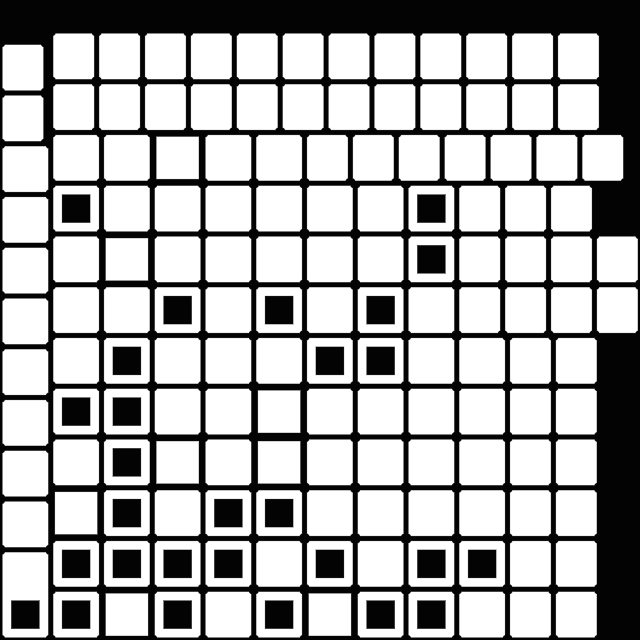
This pattern is drawn by a WebGL 2 fragment shader. Its source:

```glsl
#version 300 es
precision highp float;

uniform vec2 u_resolution;
out vec4 fragColor;

const vec3 INK = vec3(0.01);
const vec3 PAPER = vec3(1.0);
const float ROWS = 12.0;
const float PITCH = 0.0793;         // wide cell, also the row height
const float NARROW_PITCH = 0.0717;
const float GAP = 0.0078;
const float JOINT_RADIUS = 0.0087;
const float MARK_HALF = 0.0221;
const float INSET = 0.0026;
const float COLUMN_DROP = 0.0176;   // downward shift of the left column
const float FAR = 1.0;

float hash(vec2 p) {
    return fract(sin(dot(p, vec2(127.1, 311.7))) * 43758.5453);
}

float boxDistance(vec2 p, vec2 halfSize) {
    vec2 q = abs(p) - halfSize;
    return length(max(q, 0.0)) + min(max(q.x, q.y), 0.0);
}

// Tile with its corners bitten off by round joints
float tileDistance(vec2 p, vec2 cell, float inset) {
    vec2 halfSize = 0.5 * (cell - GAP) - inset;
    float joint = JOINT_RADIUS - length(abs(p) - 0.5 * cell);
    return max(boxDistance(p, halfSize), joint);
}

float markedTile(vec2 p, vec2 cell, float inset, bool marked) {
    float tile = tileDistance(p, cell, inset);
    return marked ? max(tile, -boxDistance(p, vec2(MARK_HALF))) : tile;
}

float wideCount(float row) {
    return row < 6.0 ? 9.0 : row < 9.0 ? 8.0 : row < 10.0 ? 5.0 : 0.0;
}

float tileCount(float row) {
    return row < 6.0 || row == 8.0 ? 11.0 : 12.0;
}

// Rows of wide tiles followed by narrow ones
float gridDistance(vec2 p) {
    float row = floor(p.y / PITCH);
    if (row >= ROWS) return FAR;
    float wide = wideCount(row);
    float wideEnd = wide * PITCH;
    bool isWide = p.x < wideEnd;
    float start = isWide ? 0.0 : wideEnd;
    float width = isWide ? PITCH : NARROW_PITCH;
    float step = floor((p.x - start) / width);
    float column = step + (isWide ? 0.0 : wide);
    if (column >= tileCount(row)) return FAR;

    vec2 id = vec2(column, row);
    vec2 cell = vec2(width, PITCH);
    vec2 center = vec2(start, 0.0) + (vec2(step, row) + 0.5) * cell;
    bool marked = isWide && hash(id + 3.0) < mix(0.5, 0.16, row / 9.0);
    bool shrunk = isWide && !marked && hash(id + 41.0) < 0.13;
    return markedTile(p - center, cell, shrunk ? INSET : 0.0, marked);
}

// Lowered column whose second tile overlaps the marked bottom one
float columnDistance(vec2 p) {
    vec2 bottomCell = vec2(PITCH);
    float d = markedTile(p - 0.5 * bottomCell, bottomCell, 0.0, true);
    float y = p.y + COLUMN_DROP;
    float row = floor(y / PITCH);
    if (row < 1.0 || row >= ROWS) return d;
    vec2 cell = vec2(row < 10.0 ? PITCH : NARROW_PITCH, PITCH);
    vec2 local = vec2(p.x, y - row * PITCH) - 0.5 * cell;
    float inset = hash(vec2(row, 7.0)) < 0.1 ? INSET : 0.0;
    return min(d, tileDistance(local, cell, inset));
}

void main() {
    vec2 p = gl_FragCoord.xy / u_resolution;
    float pixel = 1.0 / min(u_resolution.x, u_resolution.y);
    float d = p.x < PITCH ? columnDistance(p) : gridDistance(p - vec2(PITCH, 0.0));
    float cover = 1.0 - smoothstep(-0.75 * pixel, 0.75 * pixel, d);
    fragColor = vec4(mix(INK, PAPER, cover), 1.0);
}
```
